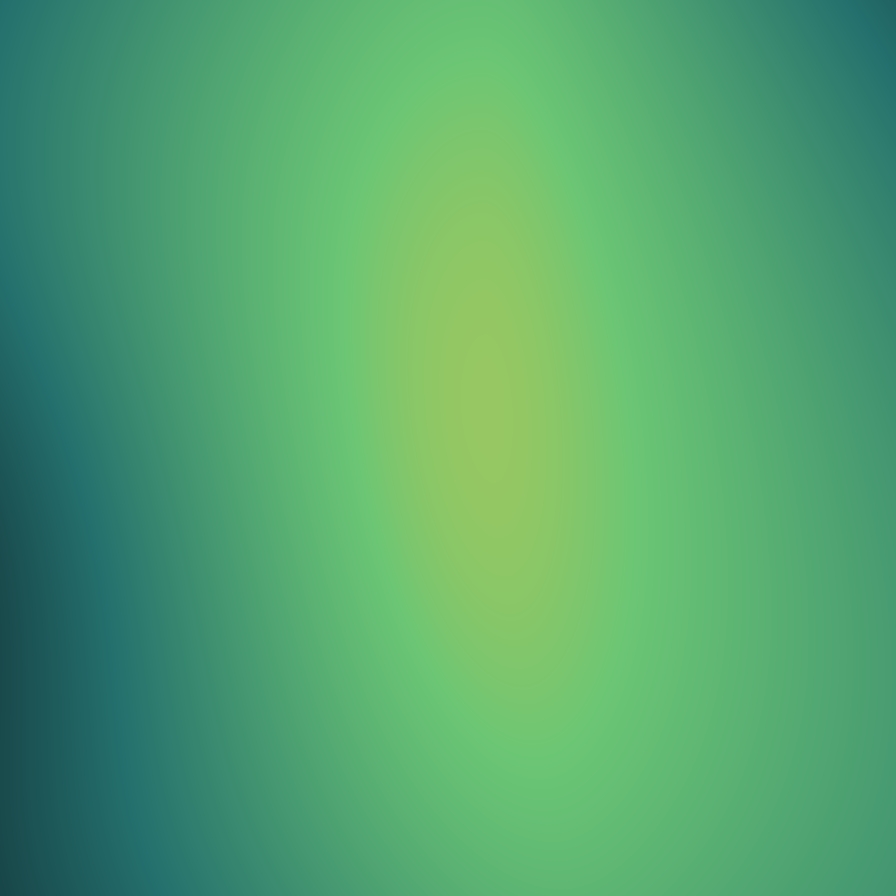
Give the GLSL for this background, as a WebGL 2 fragment shader.

```glsl
#version 300 es
precision highp float;

uniform vec2 u_resolution;
out vec4 fragColor;

// Colour ramp and the field levels where each colour sits
const vec3 DEEP_TEAL = vec3(0.095, 0.275, 0.285);
const vec3 TEAL = vec3(0.14, 0.44, 0.43);
const vec3 GREEN = vec3(0.42, 0.775, 0.455);
const vec3 LIME = vec3(0.59, 0.78, 0.385);
const float DEEP_LEVEL = -0.47;
const float TEAL_LEVEL = 0.0;
const float GREEN_LEVEL = 1.0;
const float LIME_LEVEL = 1.2;

// Ridge line: upright above, leaning right below the bend
const float RIDGE_X = 0.534;
const float RIDGE_LEAN = 0.21;
const float BEND_DEPTH = 0.573;
const float BEND_SOFTNESS = 0.195;

// Glow along the ridge
const float GLOW_DEPTH = 0.456;
const float GLOW_FALLOFF = 1.31;

// Left slope is steepest at mid depth, right slope eases downwards
const float LEFT_ROUNDING = 0.195;
const float LEFT_SLOPE = 0.48;
const float LEFT_SWELL = 0.29;
const float SWELL_DEPTH = 0.6;
const float SWELL_SIZE = 0.326;
const float RIGHT_ROUNDING = 0.078;
const float RIGHT_SLOPE_TOP = 0.215;
const float RIGHT_SLOPE_BOTTOM = 0.10;

// Rounded at zero, nearly straight further out
float softDistance(float d, float rounding) {
    return length(vec2(1.0, d / rounding)) - 1.0;
}

float ridgeX(float depth) {
    float t = depth - BEND_DEPTH;
    return RIDGE_X + RIDGE_LEAN * 0.5 * (t + length(vec2(t, BEND_SOFTNESS)));
}

float glowField(vec2 uv) {
    float depth = 1.0 - uv.y;
    float side = uv.x - ridgeX(depth);
    float rise = depth - GLOW_DEPTH;
    float peak = LIME_LEVEL - GLOW_FALLOFF * rise * rise;

    float swell = (depth - SWELL_DEPTH) / SWELL_SIZE;
    float leftSlope = LEFT_SLOPE + LEFT_SWELL * exp(-swell * swell);
    float rightSlope = mix(RIGHT_SLOPE_TOP, RIGHT_SLOPE_BOTTOM, depth);

    float leftDrop = leftSlope * softDistance(min(side, 0.0), LEFT_ROUNDING);
    float rightDrop = rightSlope * softDistance(max(side, 0.0), RIGHT_ROUNDING);
    return peak - leftDrop - rightDrop;
}

float rampStep(float low, float high, float level) {
    return clamp((level - low) / (high - low), 0.0, 1.0);
}

vec3 colourRamp(float level) {
    vec3 colour = mix(DEEP_TEAL, TEAL, rampStep(DEEP_LEVEL, TEAL_LEVEL, level));
    colour = mix(colour, GREEN, rampStep(TEAL_LEVEL, GREEN_LEVEL, level));
    return mix(colour, LIME, rampStep(GREEN_LEVEL, LIME_LEVEL, level));
}

void main() {
    vec2 uv = gl_FragCoord.xy / u_resolution;
    fragColor = vec4(colourRamp(glowField(uv)), 1.0);
}
```
